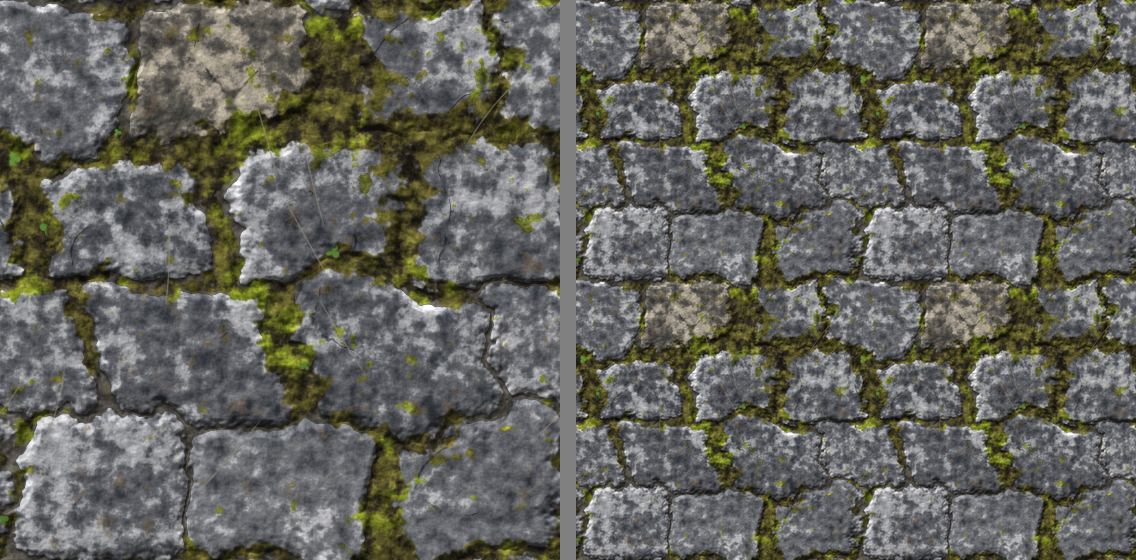
Left: one tile. Right: repeated 2 by 2.
This texture is drawn by a Shadertoy shader. Its source:

```glsl
// Weathered grey stone wall with mossy joints, lichen, clover and dry stalks; tiles.
#define STONES vec2(3.0, 4.0)
#define EDGE_WARP 0.055
#define JOINT 0.007
#define RELIEF 0.45
#define MOSS_SPREAD 0.065
#define SLATE vec3(0.265, 0.275, 0.295)
#define LICHEN vec3(0.70, 0.70, 0.71)
#define SOIL vec3(0.20, 0.18, 0.135)
#define OLIVE vec3(0.33, 0.31, 0.15)
#define GREEN vec3(0.43, 0.47, 0.13)

vec3 hash(vec2 cell, float seed) {
    uvec3 v = uvec3(vec3(cell, seed)) * 1664525u + 1013904223u;
    v.x += v.y * v.z; v.y += v.z * v.x; v.z += v.x * v.y;
    v ^= v >> 16u;
    v.x += v.y * v.z; v.y += v.z * v.x; v.z += v.x * v.y;
    return vec3(v >> 8u) / 16777216.0;
}

float corner(vec2 i, vec2 f, vec2 o, float n, float seed) {
    return dot(hash(mod(i + o, n), seed).xy * 2.0 - 1.0, f - o);
}

// Gradient noise that wraps after n cells
float noise(vec2 uv, float n, float seed) {
    vec2 p = uv * n, i = floor(p), f = p - i;
    vec2 w = f * f * f * (f * (f * 6.0 - 15.0) + 10.0);
    vec2 e = vec2(0.0, 1.0);
    return mix(mix(corner(i, f, e.xx, n, seed), corner(i, f, e.yx, n, seed), w.x),
               mix(corner(i, f, e.xy, n, seed), corner(i, f, e.yy, n, seed), w.x), w.y);
}

float fbm(vec2 uv, float n, int octaves, float seed) {
    float sum = 0.0, amp = 1.0;
    for (int k = 0; k < octaves; k++) {
        sum += amp * noise(uv, n, seed);
        n *= 2.0;
        amp *= 0.6;
    }
    return sum;
}

// x: signed distance to the nearest stone, yzw: random traits of that stone
vec4 wall(vec2 uv) {
    uv += 0.09 * vec2(noise(uv, 2.0, 11.0), noise(uv, 2.0, 12.0));
    uv += EDGE_WARP * vec2(fbm(uv, 6.0, 5, 13.0), fbm(uv, 6.0, 5, 14.0));
    float second = 1.0;
    vec4 nearest = vec4(1.0);
    for (float dy = -1.0; dy <= 1.0; dy++) {
        float row = floor(uv.y * STONES.y) + dy;
        float wrapped = mod(row, STONES.y);
        float shift = 0.42 * wrapped;
        for (float dx = -1.0; dx <= 1.0; dx++) {
            float column = floor(uv.x * STONES.x + shift) + dx;
            vec2 id = vec2(mod(column, STONES.x), wrapped);
            vec3 a = hash(id, 21.0), b = hash(id, 22.0);
            vec2 center = vec2(column + 0.5 - shift, row + 0.5) + 0.2 * (a.xy - 0.5);
            vec2 p = uv - center / STONES;
            p += 0.35 * (b.xy - 0.5) * p.yx;
            float shrink = 1.0 - 0.3 * smoothstep(0.72, 0.92, a.z);
            vec2 size = 0.5 / STONES * mix(vec2(0.84), vec2(1.04), b.yz) * shrink;
            vec2 q = abs(p) - size + 0.028;
            float d = length(max(q, 0.0)) + min(max(q.x, q.y), 0.0) - 0.028;
            if (d < nearest.x) {
                second = nearest.x;
                nearest = vec4(d, hash(id, 23.0));
            } else {
                second = min(second, d);
            }
        }
    }
    nearest.x = max(nearest.x, 0.5 * (nearest.x - second) + JOINT);
    return nearest;
}

float height(float d, float clump) {
    return 0.02 * (1.0 - smoothstep(-0.02, 0.012, d)) + 0.004 * clump;
}

vec2 wrapCentered(vec2 p) { return fract(p + 0.5) - 0.5; }

void mainImage(out vec4 fragColor, in vec2 fragCoord) {
    vec2 uv = fragCoord / iResolution.xy;
    float px = 1.0 / iResolution.y;
    vec4 stone = wall(uv);
    float d = stone.x;
    float grain = fbm(uv, 32.0, 4, 3.0);
    float blotch = fbm(uv, 6.0, 5, 5.0);
    float clump = fbm(uv, 24.0, 4, 7.0);
    float region = fbm(uv, 2.0, 4, 9.0);

    // Slope towards the light from the upper left
    vec2 toLight = 0.003 * vec2(-0.4, 0.9);
    float lit = height(wall(uv + toLight).x, fbm(uv + toLight, 24.0, 4, 7.0));
    float slope = (height(d, clump) - lit) / 0.003;

    // Stone face: slate, pale crust, rust and cracks
    float crust = smoothstep(0.05, 0.4, blotch + 0.7 * grain + 0.5 * (stone.y - 0.5));
    float tone = 0.26 + 0.35 * blotch + 0.6 * grain + 0.35 * crust + 0.12 * (stone.z - 0.5);
    vec3 rock = mix(SLATE, LICHEN, clamp(tone, -0.2, 1.1));
    rock *= mix(vec3(1.0), vec3(1.06, 1.0, 0.88), smoothstep(0.75, 0.9, stone.w));
    rock = mix(rock, vec3(0.42, 0.34, 0.26), 0.45 * smoothstep(0.32, 0.5, clump - 0.3 * blotch));
    float crack = abs(noise(uv + 0.03 * blotch, 5.0, 17.0));
    rock *= 1.0 - 0.45 * (1.0 - smoothstep(0.0, 0.014, crack)) * smoothstep(0.1, 0.25, region + 0.5 * clump);

    // Mortar and moss
    vec3 mortar = mix(vec3(0.28, 0.26, 0.23), vec3(0.54, 0.52, 0.49), clamp(0.45 + grain + 0.6 * blotch, 0.0, 1.0));
    vec3 moss = mix(SOIL, OLIVE, smoothstep(-0.35, 0.2, clump + 0.5 * grain));
    moss = mix(moss, GREEN, smoothstep(0.12, 0.55, blotch + 0.7 * clump));
    moss *= 1.0 + 0.9 * grain;
    float mossMask = smoothstep(-0.004, 0.006, d + MOSS_SPREAD * region + 0.03 * clump + 0.002);
    float spots = smoothstep(0.4, 0.5, clump + 0.5 * region + 0.2 * blotch);
    mossMask = max(mossMask, 0.85 * spots);

    // Layers with dark contact lines along the joints
    float edge = max(0.0015, px);
    float occlusion = 1.0 - 0.45 * exp(-abs(d) * 90.0);
    vec3 color = mix(rock, mortar * occlusion, smoothstep(-edge, edge, d));
    color = mix(color, moss * mix(occlusion, 1.0, 0.5), mossMask);
    color *= clamp(1.0 + RELIEF * slope, 0.45, 1.35);

    // Clover leaves on the moss
    for (float k = 0.0; k < 24.0; k++) {
        vec3 h = hash(vec2(k, 1.0), 31.0);
        vec2 p = wrapCentered(uv - h.xy);
        float lobes = 0.45 + 0.55 * abs(cos(1.5 * atan(p.y, p.x) + 6.0 * h.z));
        float leaf = length(p) - mix(0.007, 0.016, h.z) * lobes;
        float mask = (1.0 - smoothstep(-px, px, leaf)) * mossMask * smoothstep(0.0, 0.01, d + 0.01);
        color = mix(color, vec3(0.34, 0.52, 0.22) * (0.85 + 0.4 * lobes * h.y), 0.85 * mask);
    }

    // Dry stalks
    for (float k = 0.0; k < 9.0; k++) {
        vec3 h = hash(vec2(k, 2.0), 32.0);
        vec2 p = wrapCentered(uv - h.xy);
        float lean = 1.6 * (h.z - 0.5);
        p = mat2(cos(lean), sin(lean), -sin(lean), cos(lean)) * p;
        float bend = p.x - 3.0 * (h.x - 0.5) * p.y * p.y;
        float mask = 1.0 - smoothstep(0.0004, 0.0006 + px, abs(bend));
        mask *= 1.0 - smoothstep(0.05, 0.09, abs(p.y));
        color = mix(color, vec3(0.58, 0.55, 0.46), 0.5 * mask);
    }
    fragColor = vec4(clamp(color, 0.0, 1.0), 1.0);
}
```
